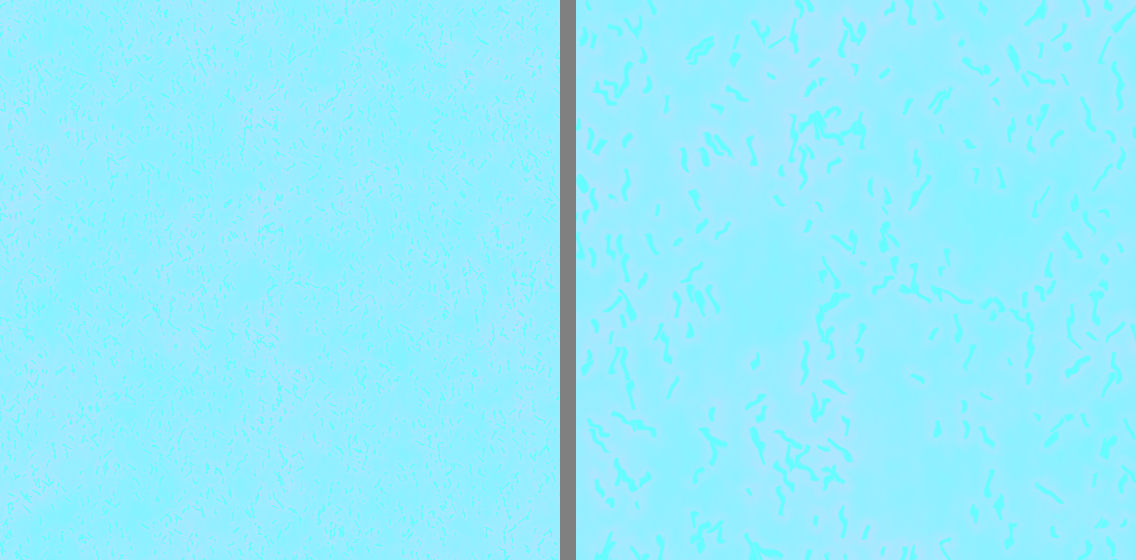
Left: the whole. Right: its middle third, enlarged.
A Shadertoy shader for this texture:

```glsl
// Pale cyan frosted surface with clumps of fine, mostly upright bright flecks in lavender patches.

vec2 hash2(vec2 p) {
    vec2 q = vec2(dot(p, vec2(127.1, 311.7)), dot(p, vec2(269.5, 183.3)));
    return fract(sin(q) * 43758.5);
}

// Layered sines, each turned and bent by the last, about -1 to 1
float layeredSines(vec2 p) {
    float sum = 0.0, amplitude = 0.5;
    for (int i = 0; i < 5; i++) {
        sum += amplitude * sin(p.x + 1.3 * sin(p.y + sum));
        p = mat2(0.8, 0.6, -0.6, 0.8) * p * 1.7 + 2.3;
        amplitude *= 0.75;
    }
    return sum;
}

// Shared by the flecks and the lavender patches
float clumping(vec2 p) {
    return layeredSines(p * vec2(42.0, 34.0));
}

float segmentDistance(vec2 p, vec2 halfAxis) {
    float along = clamp(dot(p, halfAxis) / dot(halfAxis, halfAxis), -1.0, 1.0);
    return length(p - halfAxis * along);
}

// Distance to the nearest fleck in a grid of randomly filled cells
float fleckDistance(vec2 p, float seed) {
    const float cells = 54.0;
    vec2 cell = floor(p * cells);
    float nearest = 1.0;
    for (int y = -1; y <= 1; y++)
    for (int x = -1; x <= 1; x++) {
        vec2 id = cell + vec2(x, y);
        vec2 center = (id + hash2(id + seed)) / cells;
        vec2 shape = hash2(id + seed + 37.0);
        float presence = hash2(id + seed + 71.0).x;
        if (presence < 0.42 + 0.32 * clumping(center)) {
            float lean = shape.x * 2.0 - 1.0;
            float tilt = 1.1 * lean * abs(lean) - 0.1;
            vec2 halfAxis = vec2(sin(tilt), cos(tilt)) * mix(0.001, 0.009, shape.y);
            nearest = min(nearest, segmentDistance(p - center, halfAxis));
        }
    }
    return nearest;
}

void mainImage(out vec4 fragColor, in vec2 fragCoord) {
    vec2 uv = fragCoord / iResolution.y;

    // Slightly crooked outlines, with the two layers sharing the same clumps
    vec2 bent = uv + 0.0011 * vec2(sin(uv.y * 430.0 + 4.0 * sin(uv.x * 170.0)),
                                   sin(uv.x * 390.0 + 4.0 * sin(uv.y * 190.0)));
    float d = min(fleckDistance(bent, 3.0), fleckDistance(bent, 19.0));

    // Tone runs from bright cyan (0) to lavender (1)
    float broad = layeredSines(uv * 13.0 + 1.7);
    float patches = clumping(uv);
    float mottle = layeredSines(uv * vec2(260.0, 130.0));
    float halo = 1.0 - smoothstep(0.002, 0.009, d);
    float tone = 0.645 + 0.14 * broad + 0.09 * patches + 0.07 * mottle + 0.24 * halo;

    // Bright fleck cores
    float softness = max(0.0009, 0.6 / iResolution.y);
    float core = 1.0 - smoothstep(-softness, softness, d - 0.0015);
    tone = mix(clamp(tone, 0.42, 1.1), -0.1, core);

    vec3 cyan = vec3(0.42, 0.98, 1.0);
    vec3 lavender = vec3(0.66, 0.91, 1.0);
    fragColor = vec4(mix(cyan, lavender, tone), 1.0);
}
```
